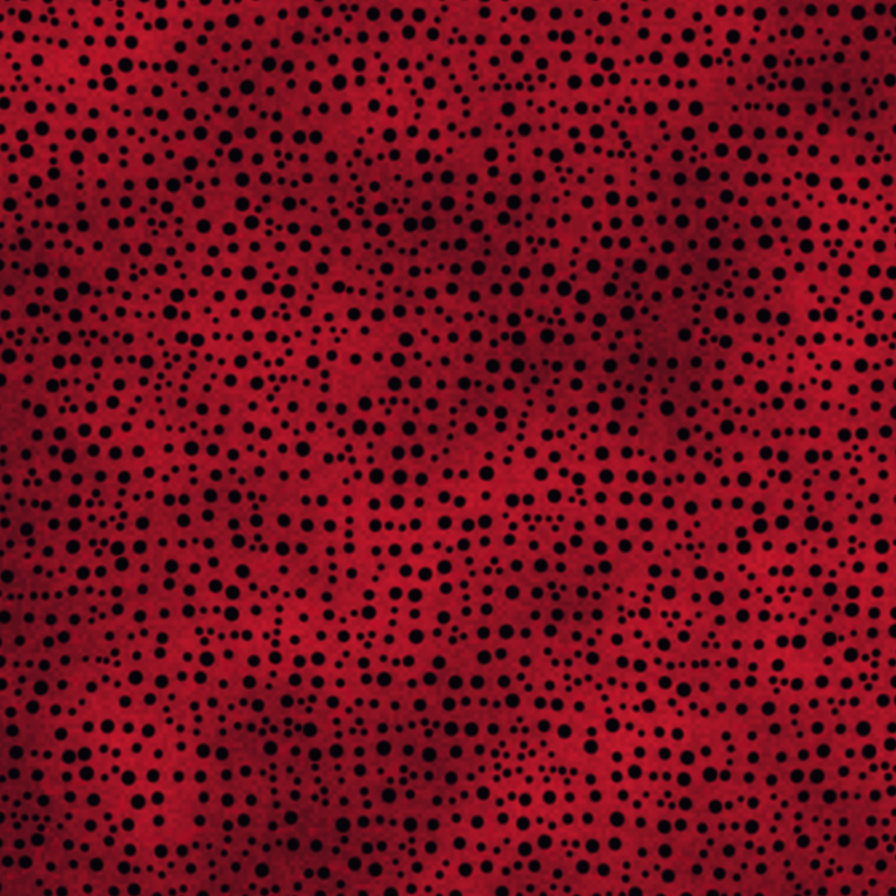
A Shadertoy shader for this pattern:

```glsl
// Black dots of mixed size scattered in loose rows over mottled crimson cloth.
// Each jittered grid cell holds one large dot or a small cluster; the cloth
// is layered value noise with a fine grain.

float hash(vec2 p) {
    return fract(sin(dot(p, vec2(127.1, 311.7))) * 43758.5453);
}

float noise(vec2 p) {
    vec2 i = floor(p), f = fract(p);
    f = f * f * (3.0 - 2.0 * f);
    return mix(mix(hash(i), hash(i + vec2(1, 0)), f.x),
               mix(hash(i + vec2(0, 1)), hash(i + vec2(1, 1)), f.x), f.y);
}

float clouds(vec2 p) {
    float sum = 0.0, weight = 0.533;
    for (int i = 0; i < 4; i++) {
        sum += weight * noise(p);
        p = mat2(1.6, 1.2, -1.2, 1.6) * p + 17.3;
        weight *= 0.5;
    }
    return sum;
}

// Signed distance to the nearest dot, in cell units
float dotDistance(vec2 p) {
    float nearest = 1.0;
    for (int y = -1; y <= 1; y++) {
        float row = floor(p.y) + float(y);
        float shift = hash(vec2(row, 7.7));
        float column = floor(p.x - shift);
        for (int x = -1; x <= 1; x++) {
            vec2 cell = vec2(column + float(x), row);
            float kind = hash(cell + 3.1);
            int count = kind < 0.67 ? 1 : kind < 0.90 ? 2 : kind < 0.96 ? 3 : 0;
            vec2 jitter = vec2(hash(cell + 11.3), hash(cell + 23.9)) - 0.5;
            vec2 center = cell + vec2(shift, 0.0) + 0.5;
            center += jitter * (count == 1 ? 0.4 : 0.12);

            // Clusters place smaller dots evenly around the cell center
            for (int k = 0; k < count; k++) {
                float size = hash(cell + 41.7 + 5.3 * float(k));
                float angle = 6.2832 * (hash(cell + 57.1) + float(k) / float(count));
                float radius = count == 1 ? mix(0.19, 0.325, size) : mix(0.13, 0.19, size);
                vec2 offset = count == 1 ? vec2(0) : 0.29 * vec2(cos(angle), sin(angle));
                nearest = min(nearest, length(p - center - offset) - radius);
            }
        }
    }
    return nearest;
}

void mainImage(out vec4 fragColor, in vec2 fragCoord) {
    vec2 uv = fragCoord / iResolution.y;

    // Mottled cloth with fine grain and a few purer red flecks
    float tone = 0.5 + 1.45 * (clouds(uv * 6.5 + 4.0) - 0.5);
    tone += 0.4 * (noise(uv * 190.0) - 0.5);
    vec3 color = mix(vec3(0.37, 0.05, 0.105), vec3(0.74, 0.09, 0.165), clamp(tone, 0.0, 1.1));
    float fleck = smoothstep(0.7, 1.0, noise(uv * 95.0 + 31.0));
    color = mix(color, vec3(0.74, 0.02, 0.14), 0.4 * fleck);

    // Soft-edged dots on gently wavering rows
    vec2 grid = uv * 39.0;
    grid.y += 0.5 * noise(uv * 5.0 + 9.0);
    float soft = max(0.11, 39.0 / iResolution.y);
    float ink = 1.0 - smoothstep(-soft, soft, dotDistance(grid));
    color = mix(color, vec3(0.025, 0.015, 0.035), ink);

    fragColor = vec4(color, 1.0);
}
```
